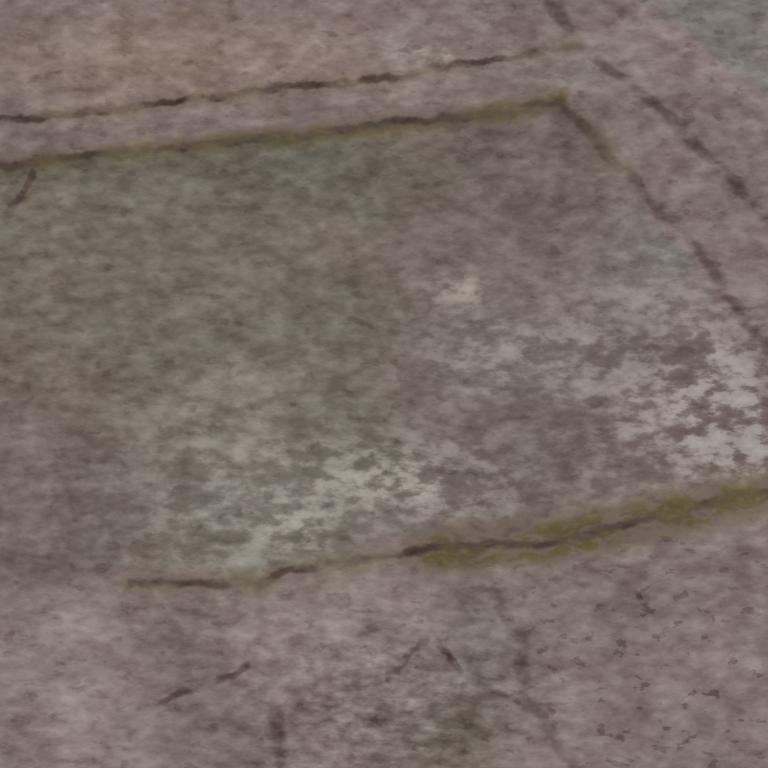
This texture is drawn by a WebGL 1 fragment shader. Its source:

```glsl
precision highp float;
uniform vec2 u_resolution;

const vec3 ROSE = vec3(.498, .442, .430);
const vec3 PALE_ROSE = vec3(.550, .496, .477);
const vec3 OCHRE = vec3(.540, .465, .420);
const vec3 SLAB_GREEN = vec3(.436, .410, .367);
const vec3 SLAB_MAUVE = vec3(.452, .396, .384);
const vec3 GREY_STONE = vec3(.480, .460, .430);
const vec3 LICHEN = vec3(.630, .605, .570);
const vec3 MOSS = vec3(.320, .275, .150);
const vec3 CRACK = vec3(.270, .220, .205);
const float WOBBLE = .014;
const float GRAIN = .125;
const float MOTTLE = .120;
const float SHADE = .085;

vec2 hashGradient(vec2 cell) {
  float a = 6.2832 * fract(sin(dot(cell, vec2(127.1, 311.7))) * 4375.85);
  return vec2(cos(a), sin(a));
}

float noise(vec2 p) {
  vec2 i = floor(p), f = fract(p);
  vec2 u = f * f * f * (f * (f * 6. - 15.) + 10.);
  vec2 e = vec2(1., 0.);
  float low = mix(dot(hashGradient(i), f), dot(hashGradient(i + e), f - e), u.x);
  float high = mix(dot(hashGradient(i + e.yx), f - e.yx), dot(hashGradient(i + 1.), f - 1.), u.x);
  return mix(low, high, u.y);
}

float fbm(vec2 p) {
  float sum = 0., amp = .6;
  for (int i = 0; i < 4; i++) {
    sum += amp * noise(p);
    p = mat2(1.6, 1.2, -1.2, 1.6) * p + 7.3;
    amp *= .55;
  }
  return sum;
}

float segment(vec2 p, vec2 a, vec2 b) {
  vec2 d = b - a;
  return length(p - a - d * clamp(dot(p - a, d) / dot(d, d), 0., 1.));
}

float path(vec2 p, vec2 a, vec2 b, vec2 c, vec2 d) {
  return min(segment(p, a, b), min(segment(p, b, c), segment(p, c, d)));
}

float line(float dist, float width) {
  return 1. - smoothstep(width * .2, width, dist);
}

float blob(vec2 p, float x, float y, float rx, float ry) {
  vec2 q = (p - vec2(x, y)) / vec2(rx, ry);
  return exp(-dot(q, q));
}

void main() {
  vec2 uv = gl_FragCoord.xy / u_resolution;
  vec2 p = uv + WOBBLE * vec2(fbm(uv * 22.), fbm(uv * 22. + 31.));
  float broad = fbm(uv * vec2(5., 7.));
  float patchy = fbm(uv * vec2(14., 25.) + 11.);
  float fine = fbm(uv * vec2(40., 72.) + 23.);
  float breakup = smoothstep(-.2, .25, patchy + .7 * fine);
  vec2 q = p + .05 * vec2(broad, patchy);

  // Surrounding paving
  vec3 col = mix(ROSE, OCHRE, .8 * blob(q, .22, .92, .24, .06));
  col = mix(col, PALE_ROSE, blob(q, .08, .13, .11, .12));
  col = mix(col, PALE_ROSE, blob(q, .43, .19, .10, .07));
  col = mix(col, GREY_STONE, .9 * blob(p, .625, .17, .05, .07));
  col = mix(col, GREY_STONE, .7 * blob(p, .77, .90, .06, .04));
  col = mix(col, SLAB_MAUVE, .9 * blob(q, .24, .17, .07, .06));
  col = mix(col, SLAB_GREEN, .8 * blob(q, .58, .03, .08, .06));
  float corner = p.y - 1. + .8 * (p.x - .82);
  col = mix(col, PALE_ROSE, .8 * line(abs(corner), .025));
  col = mix(col, GREY_STONE, smoothstep(0., .035, corner));

  // Worn central slab
  float top = .787 + .11 * p.x - p.y;
  float right = (1.74 - 1.196 * p.x - p.y) * .64;
  float bottom = p.y - .24 - .115 * smoothstep(.3, 1., p.x);
  float inside = smoothstep(-.006, .012, min(top, right));
  inside *= smoothstep(-.02, .035, bottom + .07 * patchy);
  vec3 slab = mix(SLAB_GREEN, SLAB_MAUVE, .85 * smoothstep(.42, .6, p.x + .3 * broad));
  slab = mix(slab, SLAB_MAUVE, .9 * blob(q, .03, .33, .17, .18));
  slab = mix(slab, GREY_STONE, .6 * blob(q, .29, .5, .12, .08));
  slab = mix(slab, GREY_STONE, .9 * blob(q, .36, .34, .24, .09));
  slab = mix(slab, GREY_STONE, .8 * blob(q, .66, .54, .14, .08));
  slab = mix(slab, GREY_STONE, blob(q, .86, .66, .09, .09));
  col = mix(col, slab, inside);

  // Pale lichen and scuffs
  float scuff = blob(p, .53, .375, .12, .045) + blob(q, .94, .48, .06, .08);
  scuff += .55 * blob(q, .86, .49, .12, .14) + .8 * blob(p, .97, .41, .04, .05);
  scuff += .5 * blob(q, .66, .54, .12, .05) + .7 * blob(p, .6, .62, .035, .02);
  scuff += .5 * blob(q, .32, .35, .14, .1) + .7 * blob(p, .39, .31, .04, .03);
  scuff += .8 * blob(p, .59, .93, .08, .016);
  col = mix(col, LICHEN, clamp(scuff * (.1 + .8 * breakup), 0., .8));

  // Joints and fractures
  float upper = path(p, vec2(0., .844), vec2(.12, .855), vec2(.52, .902), vec2(.755, .943));
  float ledge = path(p, vec2(0., .785), vec2(.2, .805), vec2(.59, .846), vec2(.73, .867));
  float side = path(p, vec2(.73, .867), vec2(.833, .759), vec2(.924, .655), vec2(1., .544));
  float outer = path(p, vec2(.716, 1.), vec2(.755, .945), vec2(.846, .87), vec2(1., .72));
  float foot = path(p, vec2(.56, .284), vec2(.73, .297), vec2(.86, .329), vec2(1., .357));
  float lower = path(p, vec2(.17, .238), vec2(.34, .24), vec2(.38, .258), vec2(.56, .284));
  float edge = path(p, vec2(.64, .23), vec2(.677, .167), vec2(.684, .088), vec2(.755, 0.));
  float chips = path(p, vec2(.5, .12), vec2(.56, .173), vec2(.61, .115), vec2(.677, .088));
  chips = min(chips, segment(p, vec2(.18, .075), vec2(.32, .13)));
  chips = min(chips, segment(p, vec2(.045, .779), vec2(.007, .714)));
  float moss = .65 * line(ledge, .022) + .3 * line(upper, .014) + .35 * line(lower, .02);
  moss += .6 * line(side, .022) * smoothstep(.72, .85, p.y) + .95 * line(foot, .042);
  col = mix(col, MOSS, clamp(moss * (.2 + .75 * breakup), 0., .85));
  float cracks = max(.8 * line(upper, .007), .65 * line(min(ledge, foot), .009));
  cracks = max(cracks, .5 * line(min(side, outer), .012));
  cracks = max(cracks, .65 * line(min(lower, chips), .008));
  cracks = max(cracks, .4 * line(edge, .014));
  cracks = max(cracks, .5 * line(segment(p, vec2(.345, .115), vec2(.37, 0.)), .016));
  col = mix(col, CRACK, cracks * (.25 + .75 * smoothstep(.25, -.2, patchy)));

  // Pits, rubble and stone grain
  float pits = smoothstep(.16, .36, fbm(uv * vec2(34., 56.) + 5.));
  col = mix(col, CRACK, pits * (.22 + .3 * blob(uv, .9, .12, .2, .14)));
  float rubble = 1. + .9 * blob(uv, .5, .07, .14, .1);
  col += rubble * (MOTTLE * patchy * vec3(.9, 1., 1.) + GRAIN * fine);
  col += SHADE * broad * vec3(1., .85, .8);
  gl_FragColor = vec4(clamp(col, 0., 1.), 1.);
}
```
